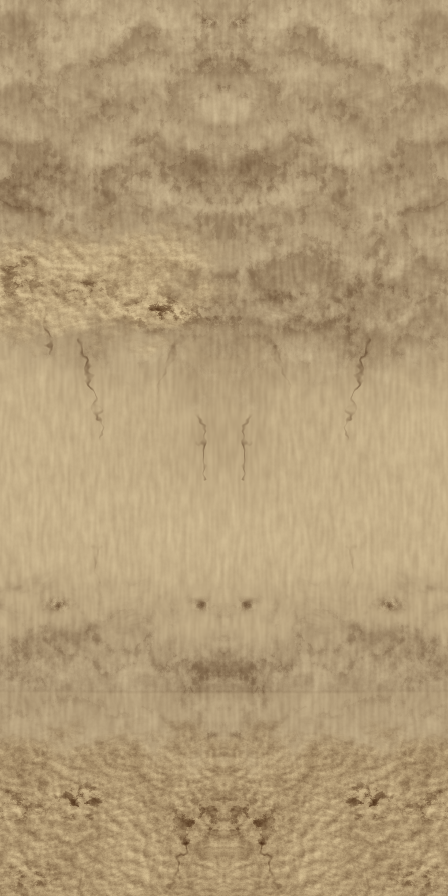
This texture is drawn by a WebGL 1 fragment shader. Its source:

```glsl
precision highp float;
// Weathered sandstone wall: a pale smooth band between stained and crumbling plaster.
// Gradient noise folded about the vertical axis makes the stains; a slope of finer
// noise lights the rough zones, and warped segments draw the cracks.

uniform vec2 u_resolution;

const vec3 DARK = vec3(0.41, 0.31, 0.21);
const vec3 PALE = vec3(0.79, 0.71, 0.565);
const vec3 OCHRE_TINT = vec3(1.015, 1.0, 0.96);
const float BASE_TONE = 0.90;
const float STAIN_FREQ = 9.0;
const float STAIN_DEPTH = 0.19;
const float STAIN_CONTRAST = 0.24;
const float STAIN_GRAIN = 0.17;
const float SCALLOP_DEPTH = 0.07;
const float RELIEF_FREQ = 38.0;
const float RELIEF_GAIN = 0.36;
const float STREAK_GAIN = 0.13;
const float GRAIN_GAIN = 0.06;
const float PIT_GAIN = 0.75;
const float CRACK_WIDTH = 0.006;
const float CRACK_GAIN = 0.45;
const float SEAM_DEPTH = 1.545;

vec2 gradient(vec2 cell) {
  vec3 h = fract(cell.xyx * vec3(0.1031, 0.1030, 0.0973));
  h += dot(h, h.yzx + 33.33);
  float angle = 6.28318 * fract((h.x + h.y) * h.z);
  return vec2(cos(angle), sin(angle));
}

float noise(vec2 p) {
  vec2 i = floor(p), f = fract(p);
  vec2 w = f * f * f * (f * (f * 6.0 - 15.0) + 10.0);
  float a = dot(gradient(i), f);
  float b = dot(gradient(i + vec2(1.0, 0.0)), f - vec2(1.0, 0.0));
  float c = dot(gradient(i + vec2(0.0, 1.0)), f - vec2(0.0, 1.0));
  float d = dot(gradient(i + 1.0), f - 1.0);
  return mix(mix(a, b, w.x), mix(c, d, w.x), w.y);
}

float fbm(vec2 p) {
  float sum = 0.0, amp = 1.0;
  for (int i = 0; i < 5; i++) {
    sum += amp * noise(p);
    p = mat2(1.6, 1.2, -1.2, 1.6) * p + 7.3;
    amp *= 0.62;
  }
  return sum;
}

float blob(vec2 p, vec2 center, vec2 radius) {
  vec2 d = (p - center) / radius;
  return exp(-dot(d, d));
}

// Soft tapered stroke along a segment; the caller warps p to roughen it.
float crack(vec2 p, vec2 a, vec2 b) {
  vec2 ab = b - a;
  float t = clamp(dot(p - a, ab) / dot(ab, ab), 0.0, 1.0);
  float dist = length(p - a - ab * t);
  return 1.0 - smoothstep(0.0, CRACK_WIDTH * (1.4 - 0.6 * t), dist);
}

void main() {
  // s: x across, y downward from the top (0 to 2); m: folded at mid width
  vec2 uv = gl_FragCoord.xy / u_resolution;
  vec2 s = vec2(uv.x, 2.0 - 2.0 * uv.y);
  vec2 m = vec2(0.5 - abs(s.x - 0.5), s.y);

  vec2 warp = vec2(noise(m * 11.0 + 3.0), noise(m * 11.0 + 41.0));
  float mottle = fbm(m * STAIN_FREQ * vec2(0.9, 1.15) + 0.3 * warp + 20.0);
  float grain = fbm(m * vec2(48.0, 40.0) + 5.0);

  // Zones: stained top, stained lower band, crumbling foot and upper left patch
  float edge = s.y + 0.12 * mottle + 0.05 * (0.5 - s.x);
  float top = 1.0 - smoothstep(0.70, 0.92, edge);
  float belowSeam = smoothstep(SEAM_DEPTH - 0.003, SEAM_DEPTH + 0.003, s.y);
  float band = smoothstep(1.27, 1.50, s.y + 0.10 * mottle) * (1.0 - 0.35 * belowSeam);
  float foot = smoothstep(1.58, 1.74, s.y + 0.08 * mottle);
  float patchArea = smoothstep(0.48, 0.58, s.y + 0.08 * mottle)
    * (1.0 - smoothstep(0.68, 0.80, s.y + 0.08 * mottle))
    * (1.0 - smoothstep(0.38, 0.54, s.x + 0.08 * mottle));
  float rough = max(foot, 0.9 * patchArea);
  float stained = max(top * (1.0 - 0.6 * patchArea), band);

  // Stains: grainy blotches gathered in scalloped rows
  float scallop = cos(6.28318 * (s.y - 0.155) / 0.125
    + 1.6 * (1.0 + cos(6.28318 * m.x / 0.333)) + 2.5 * mottle);
  float vein = 1.0 - smoothstep(0.0, 0.20, abs(noise(m * vec2(9.0, 12.0) + 0.4 * warp + 0.25 * grain)));
  float tone = BASE_TONE + 0.03 * mottle;
  tone -= stained * (STAIN_DEPTH + STAIN_CONTRAST * mottle + STAIN_GRAIN * grain);
  tone -= stained * 0.14 * vein * smoothstep(-0.3, 0.5, grain + mottle);
  tone -= top * SCALLOP_DEPTH * scallop;
  tone += 0.08 * (1.0 - smoothstep(0.0, 0.18, s.y));

  // Broad soft shadows and the pale middle
  float shade = 0.22 * blob(s, vec2(0.04, 0.42), vec2(0.16, 0.06));
  shade += 0.20 * blob(s, vec2(0.72, 0.69), vec2(0.24, 0.09));
  shade += 0.17 * blob(m, vec2(0.46, 0.40), vec2(0.22, 0.05));
  shade += 0.10 * blob(m, vec2(0.50, 0.14), vec2(0.07, 0.05));
  shade += 0.20 * blob(m, vec2(0.50, 1.50), vec2(0.14, 0.05));
  shade += 0.17 * blob(m, vec2(0.10, 1.46), vec2(0.09, 0.07));
  shade += 0.14 * blob(m, vec2(0.46, 0.83), vec2(0.08, 0.06));
  shade += 0.10 * blob(m, vec2(0.46, 0.98), vec2(0.06, 0.12));
  shade += 0.14 * blob(m, vec2(0.20, 0.80), vec2(0.05, 0.06));
  tone -= shade * (0.8 + 0.7 * mottle + 0.6 * grain);
  tone += 0.06 * blob(m, vec2(0.5, 1.19), vec2(0.40, 0.10));
  tone += 0.05 * blob(m, vec2(0.05, 1.02), vec2(0.18, 0.18));

  // Lit relief, with crumbs and deep pits in the crumbling zones
  vec2 r = m * RELIEF_FREQ * vec2(0.85, 1.1);
  float height = fbm(r);
  float slope = height - fbm(r + vec2(0.20, -0.28));
  float crumbs = smoothstep(0.25, 0.75, height + 0.5 * mottle);
  tone += rough * (RELIEF_GAIN * slope - 0.20 * crumbs - 0.05 + 0.09 * patchArea);
  float pits = blob(s, vec2(0.35, 0.695), vec2(0.06, 0.035))
    + 0.7 * blob(s, vec2(0.20, 0.65), vec2(0.07, 0.035))
    + 0.7 * blob(s, vec2(0.04, 0.62), vec2(0.06, 0.07))
    + 0.4 * blob(s, vec2(0.45, 0.70), vec2(0.07, 0.03));
  pits += blob(m, vec2(0.18, 1.79), vec2(0.055, 0.04))
    + 0.8 * blob(m, vec2(0.44, 1.83), vec2(0.07, 0.05))
    + 0.8 * blob(m, vec2(0.03, 1.80), vec2(0.06, 0.04))
    + 0.6 * blob(m, vec2(0.06, 1.96), vec2(0.08, 0.04));
  tone -= PIT_GAIN * pits * smoothstep(-0.1, 0.35, fbm(m * vec2(26.0, 34.0) + 9.0));
  float knots = blob(m, vec2(0.45, 1.35), vec2(0.020, 0.012))
    + blob(m, vec2(0.13, 1.35), vec2(0.025, 0.014))
    + 0.7 * blob(m, vec2(0.47, 0.05), vec2(0.02, 0.012))
    + 0.7 * blob(m, vec2(0.47, 1.64), vec2(0.015, 0.010));
  tone -= 0.55 * knots * clamp(0.7 + 1.5 * grain, 0.0, 1.5);

  // Cracks, broken along their length
  vec2 c = m + 0.025 * vec2(noise(m * 30.0), 0.0) + 0.010 * vec2(noise(m * 75.0), 0.0);
  float lines = crack(c, vec2(0.18, 0.76), vec2(0.23, 0.98));
  lines += crack(c, vec2(0.40, 0.75), vec2(0.35, 0.88)) * 0.4;
  lines += crack(c, vec2(0.445, 0.93), vec2(0.455, 1.07));
  lines += crack(c, vec2(0.21, 1.22), vec2(0.22, 1.30)) * 0.5;
  lines += crack(c, vec2(0.38, 1.98), vec2(0.42, 1.86)) * foot;
  lines += crack(c, vec2(0.10, 0.69), vec2(0.11, 0.79)) * step(s.x, 0.5);
  tone -= CRACK_GAIN * lines * clamp(0.65 + 1.3 * noise(m * 38.0 + 60.0), 0.1, 1.2);

  // Vertical brushing, fine grain and the thin seam
  float streak = noise(s * vec2(120.0, 22.0)) + 0.6 * noise(s * vec2(70.0, 9.0) + 30.0);
  tone += STREAK_GAIN * streak * (1.0 - 0.5 * rough) + GRAIN_GAIN * grain;
  float seam = 1.0 - smoothstep(0.0, 0.006, abs(s.y - SEAM_DEPTH));
  tone -= 0.07 * seam * smoothstep(0.16, 0.20, m.x);

  vec3 color = mix(DARK, PALE, clamp(tone, -0.5, 1.08));
  color *= mix(vec3(1.0), OCHRE_TINT, max(rough, 0.35 * (1.0 - stained)));
  gl_FragColor = vec4(color, 1.0);
}
```
